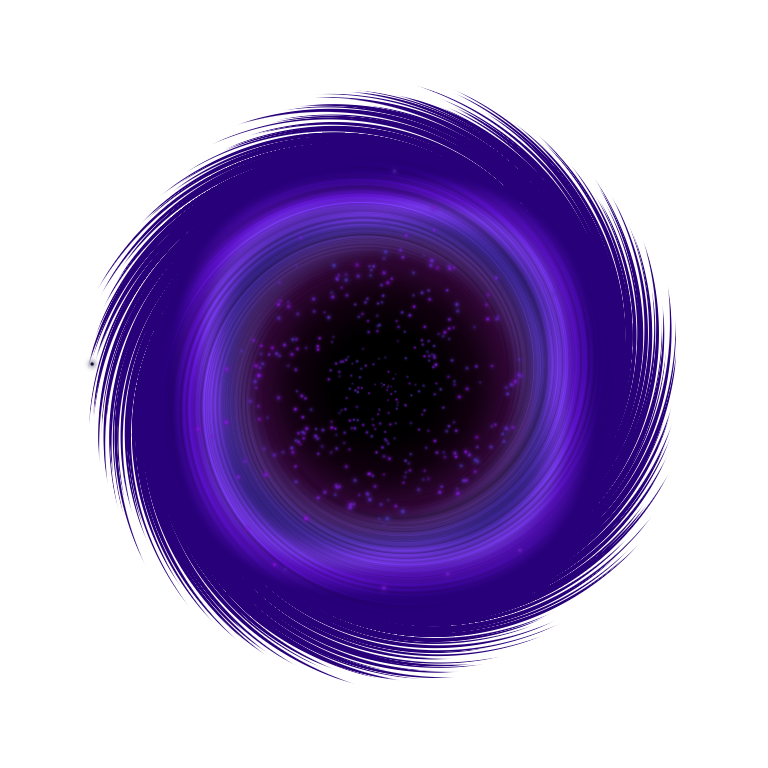
Write a WebGL 2 fragment shader that draws this background.

```glsl
#version 300 es
precision highp float;

#define CENTER vec2(0.5, 0.499)
#define TIP_RADIUS 0.378
#define STRAND_PITCH 5.0
#define STREAK_PITCH 8.0
#define ARMS 4.0
#define RING_WOBBLE 0.011
#define STAR_COUNT 380
#define STAR_SPREAD 0.18
#define INDIGO vec3(0.155, 0.0, 0.475)
#define VIOLET vec3(0.42, 0.20, 0.83)

uniform vec2 u_resolution;
out vec4 outColor;

const float TAU = 6.2831853;

float hash(float n) {
  return fract(sin(n * 127.1 + 3.7) * 43758.5453);
}

// Angle carried along a logarithmic spiral
float spiral(float angle, float r, float pitch) {
  return angle - pitch * log(max(r, 0.001) / TIP_RADIUS);
}

// Value noise around the circle, with n cells per turn
float ringNoise(float s, float n) {
  float x = s * n / TAU;
  float i = floor(x);
  float f = fract(x);
  return mix(hash(mod(i, n) + n), hash(mod(i + 1.0, n) + n), f * f * (3.0 - 2.0 * f));
}

// Coverage of tapering strands, solid inside and thin at the tips
float strands(float s, float r, float n, float px) {
  float x = s * n / TAU;
  float id = mod(floor(x), n) + n * 3.0;
  float cluster = cos(ARMS * (floor(x) + 0.5) * TAU / n);
  float start = 0.288 + 0.018 * cluster + 0.035 * hash(id);
  float tip = 0.368 + 0.024 * hash(id + 0.37) + 0.004 * cluster;
  float t = clamp((r - start) / (tip - start), 0.0, 1.0);
  float halfWidth = 0.64 * pow(1.0 - t, 0.85);
  float offset = (hash(id + 0.71) - 0.5) * 0.4 * t;
  float aa = n / TAU * length(vec2(1.0, STRAND_PITCH)) / r * px;
  float cover = clamp((halfWidth - abs(fract(x) - 0.5 - offset)) / aa + 0.5, 0.0, 1.0);
  return cover * (1.0 - smoothstep(tip - 0.006, tip, r));
}

// Colour from the black core out to the indigo rim
vec3 discColor(float r) {
  vec3 c = mix(vec3(0.0), vec3(0.065, 0.0, 0.06), smoothstep(0.06, 0.125, r));
  c = mix(c, vec3(0.18, 0.02, 0.20), smoothstep(0.11, 0.168, r));
  c = mix(c, vec3(0.27, 0.14, 0.41), smoothstep(0.158, 0.190, r));
  c = mix(c, vec3(0.27, 0.17, 0.58), smoothstep(0.185, 0.215, r));
  c = mix(c, VIOLET, smoothstep(0.207, 0.238, r));
  c = mix(c, vec3(0.33, 0.06, 0.72), smoothstep(0.240, 0.263, r));
  return mix(c, INDIGO, smoothstep(0.255, 0.293, r));
}

// Scattered sparks, finer towards the core
vec3 addStars(vec3 color, vec2 p, float px) {
  for (int i = 0; i < STAR_COUNT; i++) {
    float k = float(i);
    float reach = hash(k + 0.13) < 0.13 ? 0.28 : STAR_SPREAD;
    float orbit = reach * pow(hash(k + 0.29), 0.7);
    float turn = TAU * hash(k + 0.53);
    float size = 0.0006 + (0.005 + 0.006 * hash(k + 0.67)) * min(orbit, 0.17);
    float d = length(p - orbit * vec2(cos(turn), sin(turn)));
    if (d > size * 6.0 + px) continue;
    float core = 1.0 - smoothstep(size - px, size + px, d);
    float halo = exp(-d * d / (size * size * 4.5));
    vec3 tint = mix(vec3(0.48, 0.04, 0.75), vec3(0.22, 0.16, 0.56), hash(k + 0.83));
    float power = 0.35 + 0.65 * hash(k + 0.91);
    color = mix(color, tint, 0.55 * halo * power);
    color = mix(color, tint * 1.35, 0.6 * core * power);
  }
  return color;
}

void main() {
  float px = 1.0 / min(u_resolution.x, u_resolution.y);
  vec2 p = (gl_FragCoord.xy - 0.5 * u_resolution) * px + 0.5 - CENTER;
  float r = length(p);
  float angle = atan(p.y, p.x + 1e-6);
  vec3 color = vec3(1.0);

  // Swirling disc
  if (r < 0.41) {
    float diagonal = -cos(ARMS * angle);
    float wobble = RING_WOBBLE * diagonal * smoothstep(0.16, 0.24, r);
    vec3 disc = discColor(r - wobble);
    float s = spiral(angle, r, STREAK_PITCH);
    float grain = 0.6 * ringNoise(s, 60.0) + 0.4 * ringNoise(s, 142.0) - 0.5;
    float band = smoothstep(0.12, 0.20, r) * (1.0 - smoothstep(0.26, 0.30, r));
    float shade = exp(-pow((r - 0.222) / 0.018, 2.0)) * (0.5 + 0.5 * diagonal);
    disc = mix(disc, vec3(0.17, 0.11, 0.48), 0.6 * shade);
    disc *= 1.0 + 0.5 * grain * band;
    if (r < 0.3) disc = addStars(disc, p, px);

    float along = spiral(angle, r, STRAND_PITCH);
    float cover = max(strands(along, r, 56.0, px), strands(along + 0.4, r, 84.0, px));
    color = mix(color, disc, r < 0.26 ? 1.0 : cover);
  }

  // Lone dark spark outside the rim
  float d = length(p - vec2(-0.380, 0.027));
  color = mix(color, vec3(0.30, 0.29, 0.42), 0.5 * exp(-d * d / 0.00003));
  color = mix(color, vec3(0.06, 0.04, 0.20), 1.0 - smoothstep(0.002 - px, 0.002 + px, d));
  outColor = vec4(color, 1.0);
}
```
